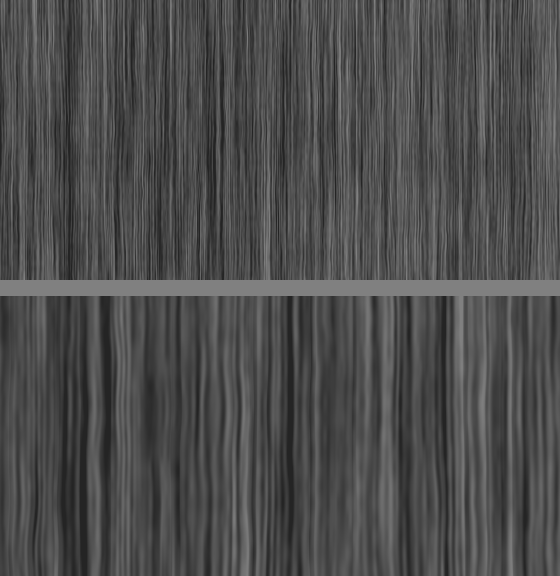
Top, the full canvas; bottom, a detail of the centre.
A Shadertoy shader for this texture:

```glsl
// Charcoal wood veneer with fine, nearly straight vertical grain.

const float TAU = 6.2832;
const float BASE_GREY = 0.299;

float hash(vec2 cell) {
    return fract(sin(dot(cell, vec2(127.1, 311.7))) * 43758.5453);
}

// Smooth value noise in 0..1
float noise(vec2 p) {
    vec2 cell = floor(p);
    vec2 f = fract(p);
    f = f * f * (3.0 - 2.0 * f);
    float low = mix(hash(cell), hash(cell + vec2(1.0, 0.0)), f.x);
    float high = mix(hash(cell + vec2(0.0, 1.0)), hash(cell + vec2(1.0, 1.0)), f.x);
    return mix(low, high, f.y);
}

// Signed noise stretched along y; density counts cells per canvas height
float grain(vec2 p, vec2 density, float seed) {
    return noise(p * density + seed * vec2(17.3, 5.7)) - 0.5;
}

// Sparse thin lines: only the crests of the grain above a threshold
float streaks(vec2 p, vec2 density, float threshold, float seed) {
    return smoothstep(threshold, threshold + 0.22, grain(p, density, seed));
}

// Closely packed ridges whose spacing and strength vary
float ridges(vec2 p, float count, float seed) {
    float phase = p.x * count + 2.4 * grain(p, vec2(28.0, 1.6), seed);
    float strength = 0.4 + 1.2 * noise(p * vec2(45.0, 5.0) + seed);
    return strength * sin(TAU * phase);
}

// Sideways drift that makes the fibres waver
vec2 waver(vec2 p) {
    float slow = grain(p, vec2(9.0, 4.0), 1.0) * 0.005;
    float quick = grain(p, vec2(40.0, 18.0), 2.0) * 0.0035;
    return p + vec2(slow + quick, 0.0);
}

float veneer(vec2 p) {
    vec2 q = waver(p);
    float grey = BASE_GREY;

    // Broad bands, then ever finer fibres
    grey += 0.075 * grain(p, vec2(13.0, 0.2), 3.0);
    grey += 0.1 * grain(p, vec2(44.0, 0.3), 4.0);
    grey += 0.14 * grain(q, vec2(128.0, 2.4), 5.0);
    grey += 0.15 * grain(q, vec2(205.0, 9.0), 6.0);
    grey += 0.04 * ridges(q, 90.0, 9.0);
    grey += 0.05 * grain(q, vec2(250.0, 50.0), 10.0);

    // Pale fibres and dark pores
    grey += 0.1 * streaks(q, vec2(135.0, 1.2), 0.18, 7.0);
    grey -= 0.08 * streaks(q, vec2(120.0, 0.8), 0.18, 8.0);
    return clamp(grey, 0.14, 0.5);
}

void mainImage(out vec4 fragColor, in vec2 fragCoord) {
    vec2 p = fragCoord / iResolution.y;
    fragColor = vec4(vec3(veneer(p)), 1.0);
}
```
